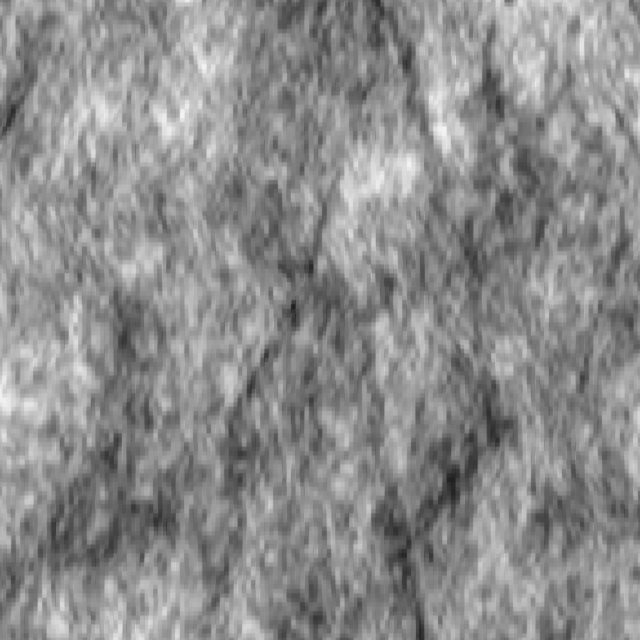
Reproduce this texture procedurally as a Shadertoy shader.

```glsl
const float BASE_GRAY = 0.622;
const float BROAD_CONTRAST = 0.14;
const float FOLD_CONTRAST = 0.115;
const float GRAIN_CONTRAST = 0.13;
const float CREASE_DEPTH = 0.2;
const float CREASE_WIDTH = 0.17;
const float SLANT = 0.42;                 // tilt of both crease families from vertical
const float WARP = 0.015;
const float CELLS = 144.0;                // sampling cells across the canvas
const vec2 BROAD_FREQ = vec2(5.0, 2.8);
const vec2 FOLD_FREQ = vec2(19.0, 4.5);
const vec2 CREASE_FREQ = vec2(8.0, 1.4);
const vec2 GRAIN_FREQ = vec2(66.0, 27.0);

float hash(vec2 p) {
    return fract(sin(dot(p, vec2(127.1, 311.7))) * 43758.5453);
}

// Smooth value noise in -1..1
float noise(vec2 p) {
    vec2 cell = floor(p);
    vec2 f = fract(p);
    f = f * f * (3.0 - 2.0 * f);
    float low = mix(hash(cell), hash(cell + vec2(1.0, 0.0)), f.x);
    float high = mix(hash(cell + vec2(0.0, 1.0)), hash(cell + 1.0), f.x);
    return 2.0 * mix(low, high, f.y) - 1.0;
}

vec2 rotate(vec2 p, float angle) {
    float c = cos(angle), s = sin(angle);
    return vec2(c * p.x - s * p.y, s * p.x + c * p.y);
}

// Flat sampling cells joined by short smooth steps
vec2 softCells(vec2 uv) {
    vec2 g = uv * CELLS;
    return (floor(g) + smoothstep(0.22, 0.78, fract(g))) / CELLS;
}

// Mostly sideways drift, so that upright streaks bend but never curl
vec2 warp(vec2 p) {
    float coarse = noise(p * 5.0 + 11.3);
    float fine = noise(p * 15.0 + 5.7);
    return p + WARP * vec2(coarse + 0.35 * fine, 0.5 * noise(p * 4.0 + 47.9));
}

// Soft swells with narrow bright crests, one slanted family
float folds(vec2 p, float angle, float seed) {
    vec2 q = rotate(p, angle);
    float crest = 1.0 - abs(noise(q * FOLD_FREQ * 0.9 + seed + 31.0)) / 0.32;
    return 0.8 * noise(q * FOLD_FREQ + seed) + 0.45 * crest
        + 0.5 * noise(q * FOLD_FREQ * 2.1 + seed + 57.0);
}

// Thin dark lines in soft shade that swell and fade along their length
float creases(vec2 p, float angle, float seed) {
    vec2 q = rotate(p, angle);
    float line = abs(noise(q * CREASE_FREQ + seed) + 0.1 * noise(q * vec2(30.0, 18.0) + seed));
    float swell = smoothstep(-0.2, 0.6, noise(p * vec2(6.0, 5.0) + seed + 19.0));
    float core = 1.0 - smoothstep(0.0, CREASE_WIDTH, line);
    float shade = 1.0 - smoothstep(0.0, 3.0 * CREASE_WIDTH, line);
    return swell * (0.75 * core + 0.25 * shade);
}

// Short upright flecks at three sizes, tilted off the noise lattice
float grain(vec2 p) {
    vec2 q = rotate(p, 0.13);
    vec2 r = rotate(p, -0.1);
    return 0.85 * noise(q * GRAIN_FREQ) + 0.9 * noise(r * GRAIN_FREQ * 1.75 + 63.0)
        + 0.55 * noise(q * GRAIN_FREQ * 2.4 + 17.0);
}

void mainImage(out vec4 fragColor, in vec2 fragCoord) {
    vec2 uv = softCells(fragCoord / iResolution.y);
    vec2 p = warp(uv);

    // Broad light and dark patches
    vec2 q = rotate(p, 0.25);
    float broad = noise(q * BROAD_FREQ + 3.0) + 0.55 * noise(q * BROAD_FREQ * 2.2 + 71.0);

    // Each area leans to one of the two fold families
    float family = smoothstep(-0.4, 0.4, noise(uv * 4.5 + 29.0));
    float relief = mix(folds(p, 0.7 * SLANT, 7.0), folds(p, -0.5 * SLANT, 53.0), family);

    float crease = max(creases(p, SLANT, 13.0), creases(p, -SLANT, 91.0));

    float gray = BASE_GRAY
        + BROAD_CONTRAST * broad
        + FOLD_CONTRAST * relief
        + GRAIN_CONTRAST * grain(p)
        - CREASE_DEPTH * crease;
    fragColor = vec4(vec3(clamp(gray, 0.12, 0.95)), 1.0);
}
```
